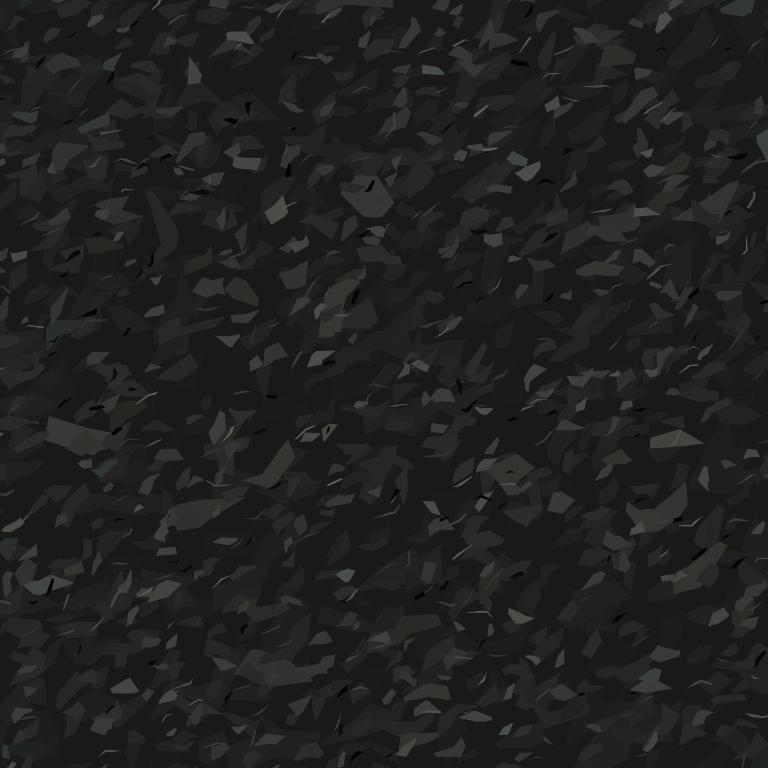
Give the GLSL for this texture, as a three.js fragment shader.

```glsl
// Dark stone packed with flat angular shards that lean up to the right.
// Each layer is a tilted cell grid with one random kinked polygon per cell,
// painted from large faint flakes up to small pale chips and thin slivers.

varying vec2 vUv;

const float TAU = 6.2831853;
const float TILT = 0.52;          // main lean of the shards, radians
const float SPREAD = 1.05;        // largest deviation from that lean
const float KINK = 0.9;           // strength of the bend along a shard
const float EDGE = 0.0008;        // half width of the smoothed edge
const vec3 GROUND = vec3(0.099, 0.099, 0.091);
const vec3 COOL = vec3(0.91, 1.03, 0.98);
const vec3 WARM = vec3(1.06, 1.00, 0.94);

// Tone ranges, darkest to lightest
const vec2 BLACK_TONE = vec2(0.015, 0.05);
const vec2 FAINT_TONE = vec2(0.104, 0.135);
const vec2 DIM_TONE = vec2(0.125, 0.158);
const vec2 MID_TONE = vec2(0.150, 0.215);
const vec2 PALE_TONE = vec2(0.205, 0.300);
const vec2 SLIVER_TONE = vec2(0.190, 0.380);
const vec2 CHIP_TONE = vec2(0.190, 0.270);

vec4 hash4(vec2 cell, float seed) {
  vec4 p = fract(vec4(cell, seed, cell.x) * vec4(0.1031, 0.1030, 0.0973, 0.1099));
  p += dot(p, p.wzxy + 33.33);
  return fract((p.xxyz + p.yzzw) * p.zywx);
}

mat2 rotation(float angle) {
  float c = cos(angle), s = sin(angle);
  return mat2(c, -s, s, c);
}

// Signed distance to a random polygon of three to five sides
float shardDistance(vec2 p, vec2 halfSize, vec2 cell, float seed) {
  vec4 shape = hash4(cell, seed + 3.7);
  float sides = 3.0 + floor(shape.x * 2.7);
  float bend = (shape.y - 0.5) * KINK;
  p.y += bend * (abs(p.x - (shape.z - 0.5) * halfSize.x) - 0.3 * halfSize.x);

  vec2 box = abs(p) - halfSize;
  float d = max(box.x, box.y);
  for (int i = 0; i < 5; i++) {
    float side = float(i);
    if (side >= sides) break;
    vec4 cut = hash4(cell, seed + 11.3 + side * 5.9);
    float angle = (side + shape.w + (cut.x - 0.5) * 0.7) * TAU / sides;
    vec2 normal = vec2(cos(angle), sin(angle)) / halfSize;
    float reach = mix(0.35, 0.85, cut.y);
    d = max(d, (dot(p, normal) - reach) / length(normal));
  }
  return d;
}

// Paints one layer; halfSize is measured in cells
vec3 paintShards(vec3 color, vec2 uv, float cells, vec2 halfSize,
                 float chance, vec2 tones, float seed) {
  vec2 p = rotation(TILT) * uv * cells + seed * 1.37;
  vec2 home = floor(p);
  float drift = 0.5 + 0.25 * sin(uv.x * 5.0 + 4.8) + 0.25 * sin(uv.y * 5.5 + 5.0);

  for (int y = -1; y <= 1; y++) {
    for (int x = -1; x <= 1; x++) {
      vec2 cell = home + vec2(float(x), float(y));
      vec4 place = hash4(cell, seed);
      if (place.x > chance) continue;
      vec4 look = hash4(cell, seed + 1.9);

      vec2 centre = cell + mix(vec2(0.1), vec2(0.9), place.yz);
      vec2 local = rotation((place.w + look.x - 1.0) * SPREAD) * (p - centre);
      vec2 size = halfSize * mix(0.5, 1.0, look.y);
      float d = shardDistance(local, size, cell, seed) / cells;

      float tone = mix(tones.x, tones.y, look.z * look.z);
      vec3 tint = mix(COOL, WARM, clamp(0.6 * look.w + 0.4 * drift, 0.0, 1.0));
      color = mix(color, tone * tint, 1.0 - smoothstep(-EDGE, EDGE, d));
    }
  }
  return color;
}

void main() {
  vec3 color = GROUND;

  // Broad, barely visible flakes
  color = paintShards(color, vUv, 14.0, vec2(0.90, 0.38), 0.65, FAINT_TONE, 2.0);
  color = paintShards(color, vUv, 19.0, vec2(0.88, 0.38), 0.55, DIM_TONE, 17.0);
  color = paintShards(color, vUv, 25.0, vec2(0.85, 0.36), 0.48, DIM_TONE, 31.0);

  // Rare large chips, then mid and pale fragments
  color = paintShards(color, vUv, 8.0, vec2(0.48, 0.23), 0.24, CHIP_TONE, 47.0);
  color = paintShards(color, vUv, 22.0, vec2(0.72, 0.34), 0.52, MID_TONE, 59.0);
  color = paintShards(color, vUv, 26.0, vec2(0.56, 0.28), 0.34, PALE_TONE, 73.0);

  // Thin glints and black pits
  color = paintShards(color, vUv, 24.0, vec2(0.50, 0.055), 0.35, SLIVER_TONE, 89.0);
  color = paintShards(color, vUv, 24.0, vec2(0.34, 0.10), 0.14, BLACK_TONE, 101.0);

  gl_FragColor = vec4(color, 1.0);
}
```
